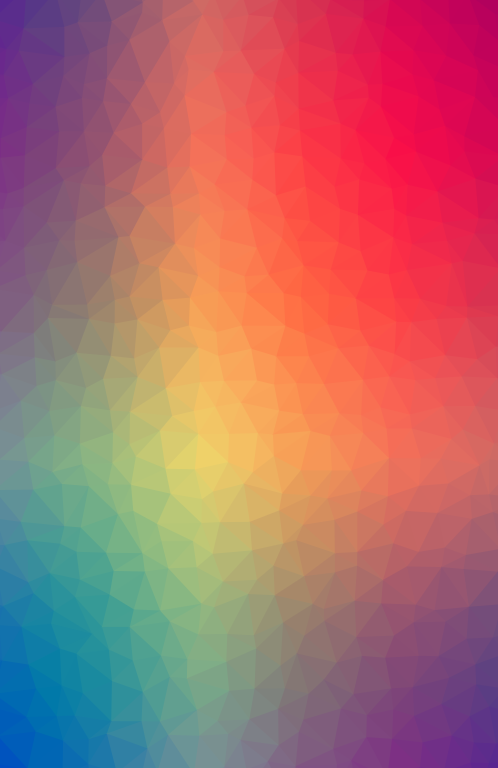
A Shadertoy shader for this background:

```glsl
// Low-poly triangle mesh tinted by a blue, yellow and crimson spectrum blended along both axes.

const float COLUMNS = 18.0;
const float JITTER = 0.66;

// Evenly spaced spectrum stops, from cool to warm
const vec3 SPECTRUM[11] = vec3[11](
    vec3(0.00, 0.30, 0.76), vec3(0.00, 0.48, 0.66), vec3(0.20, 0.60, 0.59),
    vec3(0.57, 0.74, 0.50), vec3(0.93, 0.84, 0.42), vec3(0.98, 0.66, 0.36),
    vec3(1.00, 0.42, 0.26), vec3(0.99, 0.25, 0.27), vec3(0.98, 0.06, 0.28),
    vec3(0.86, 0.02, 0.33), vec3(0.68, 0.00, 0.37));

vec3 spectrum(float t) {
    float s = clamp(t, 0.0, 1.0) * 10.0;
    int i = min(int(s), 9);
    return mix(SPECTRUM[i], SPECTRUM[i + 1], s - float(i));
}

vec2 hash22(vec2 p) {
    vec3 q = fract(p.xyx * vec3(0.1031, 0.1030, 0.0973));
    q += dot(q, q.yzx + 33.33);
    return fract((q.xx + q.yz) * q.zy);
}

float cross2(vec2 a, vec2 b) {
    return a.x * b.y - a.y * b.x;
}

// Jittered lattice point
vec2 meshVertex(vec2 id) {
    return id + (hash22(id + 41.0) - 0.5) * JITTER;
}

// Signed distance to the line a-b, positive on its left
float edgeDistance(vec2 p, vec2 a, vec2 b) {
    return cross2(normalize(b - a), p - a);
}

// Flat facet colour in rgb, premultiplied by its smooth coverage in w
vec4 facet(vec2 p, vec2 a, vec2 b, vec2 c, vec2 extent, float pixel) {
    float inside = min(edgeDistance(p, a, b),
                       min(edgeDistance(p, b, c), edgeDistance(p, c, a)));
    float coverage = clamp(0.5 + inside / pixel, 0.0, 1.0);
    vec2 centre = (a + b + c) / (3.0 * extent);
    vec3 colour = 0.5 * (spectrum(centre.x) + spectrum(centre.y));
    return vec4(colour, 1.0) * coverage;
}

// True when diagonal a-c gives the better-shaped pair of triangles
bool prefersDiagonal(vec2 a, vec2 b, vec2 c, vec2 d) {
    float sinB = cross2(c - b, a - b), cosB = dot(c - b, a - b);
    float sinD = cross2(a - d, c - d), cosD = dot(a - d, c - d);
    return sinB * cosD + cosB * sinD >= 0.0;
}

void mainImage(out vec4 fragColor, in vec2 fragCoord) {
    float pixel = COLUMNS / iResolution.x;
    vec2 extent = iResolution.xy * pixel;
    vec2 p = fragCoord * pixel;
    vec2 cell = floor(p);
    vec4 sum = vec4(0.0);

    // Gather facets from nearby quads, since jitter moves their corners
    for (int y = -1; y <= 1; y++) {
        for (int x = -1; x <= 1; x++) {
            vec2 id = cell + vec2(x, y);
            vec2 a = meshVertex(id);
            vec2 b = meshVertex(id + vec2(1.0, 0.0));
            vec2 c = meshVertex(id + vec2(1.0, 1.0));
            vec2 d = meshVertex(id + vec2(0.0, 1.0));
            if (prefersDiagonal(a, b, c, d)) {
                sum += facet(p, a, b, c, extent, pixel);
                sum += facet(p, a, c, d, extent, pixel);
            } else {
                sum += facet(p, a, b, d, extent, pixel);
                sum += facet(p, b, c, d, extent, pixel);
            }
        }
    }

    fragColor = vec4(sum.rgb / max(sum.w, 1e-4), 1.0);
}
```
